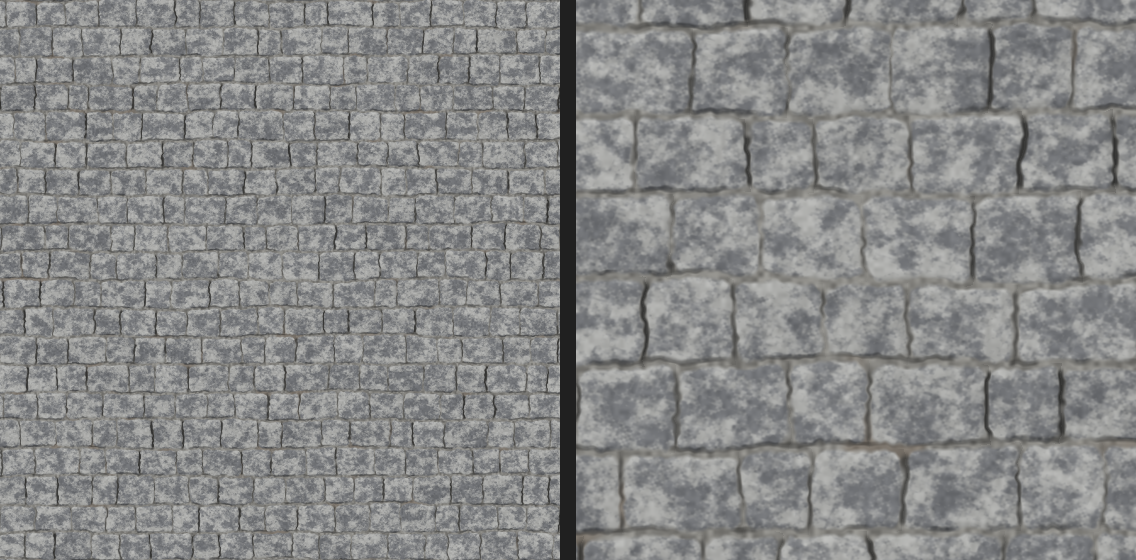
Left, the full canvas; right, a detail of the centre.
This texture is drawn by a three.js fragment shader. Its source:

```glsl
varying vec2 vUv;

float hash(vec2 p) {
  vec3 q = fract(p.xyx * 0.1031);
  q += dot(q, q.yzx + 33.33);
  return fract((q.x + q.y) * q.z);
}

float noise(vec2 p) {
  vec2 i = floor(p);
  vec2 f = fract(p);
  f = f * f * (3.0 - 2.0 * f);
  return mix(mix(hash(i), hash(i + vec2(1.0, 0.0)), f.x),
             mix(hash(i + vec2(0.0, 1.0)), hash(i + 1.0), f.x), f.y);
}

float fbm(vec2 p) {
  float sum = 0.0;
  float total = 0.0;
  float amplitude = 1.0;
  for (int i = 0; i < 4; i++) {
    sum += amplitude * noise(p);
    total += amplitude;
    amplitude *= 0.75;
    p = mat2(1.6, 1.2, -1.2, 1.6) * p + 17.3;
  }
  return sum / total;
}

// Irregular position of a vertical joint, wrapping after 17 stones
float jointX(float i, float row) {
  return i + 0.4 * (hash(vec2(mod(i, 17.0), row + 40.0)) - 0.5);
}

float roundedBox(vec2 p, vec2 halfSize, float radius) {
  vec2 q = abs(p) - halfSize + radius;
  return length(max(q, 0.0)) + min(max(q.x, q.y), 0.0) - radius;
}

void main() {
  // 17 by 20 courses with wavering, chipped edges
  vec2 p = vUv * vec2(17.0, 20.0);
  p.y += 0.14 * (noise(vUv * vec2(10.0, 20.0)) - 0.5);
  p += 0.07 * (vec2(noise(vUv * 60.0), noise(vUv * 60.0 + 50.0)) - 0.5);
  p += 0.04 * (vec2(noise(vUv * 230.0), noise(vUv * 230.0 + 80.0)) - 0.5);

  // Find the stone in its course
  float row = mod(floor(p.y), 20.0);
  float x = p.x + 0.5 * row + 0.5 * hash(vec2(row, 7.0));
  float id = floor(x);
  if (x < jointX(id, row)) id -= 1.0;
  else if (x >= jointX(id + 1.0, row)) id += 1.0;
  vec2 stone = vec2(mod(id, 17.0), row);

  // Distances to the four sides, in course heights
  float left = (x - jointX(id, row)) * 20.0 / 17.0;
  float right = (jointX(id + 1.0, row) - x) * 20.0 / 17.0;
  float bottom = fract(p.y);
  float top = 1.0 - bottom;
  vec2 inset = vec2(0.015, 0.03) + 0.025 * hash(stone + 23.0);
  vec2 halfSize = 0.5 * vec2(left + right, 1.0) - inset;
  float edge = roundedBox(0.5 * vec2(left - right, bottom - top), halfSize, 0.13);

  // Finely mottled stone face, darker toward the middle
  vec2 grainUv = vUv * vec2(72.0, 84.0) + stone * 7.7;
  float middle = smoothstep(-0.1, -0.4, edge);
  float mottle = smoothstep(0.29, 0.71, fbm(grainUv) - 0.05 * middle + 0.02);
  vec3 slate = vec3(0.435, 0.443, 0.457);
  vec3 paleGrey = vec3(0.67, 0.672, 0.663);
  vec3 face = mix(slate, paleGrey, mottle);
  face += 0.03 * (hash(stone + 31.0) - 0.5);
  face += 0.09 * (noise(vUv * 330.0) - 0.5);

  // Rounded rims: light above, shade below
  face += 0.03 * smoothstep(0.2, 0.07, top);
  face -= 0.05 * smoothstep(0.13, 0.04, bottom);

  // Sandy mortar
  float sand = noise(vUv * 300.0 + 9.0);
  vec3 mortar = mix(vec3(0.42, 0.415, 0.40), vec3(0.61, 0.605, 0.585), sand);
  float rust = smoothstep(0.7, 0.95, noise(vUv * 30.0 + 60.0));
  mortar = mix(mortar, vec3(0.47, 0.42, 0.37), 0.5 * rust);
  vec3 color = mix(face, mortar, smoothstep(-0.03, 0.035, edge));

  // Broken shadows in the vertical joints
  float nearest = left < right ? id : id + 1.0;
  float depth = hash(vec2(mod(nearest, 17.0), row + 70.0));
  float broken = smoothstep(0.2, 0.6, noise(vUv * 85.0 + 33.0) + 0.4 * depth - 0.1);
  float crackWidth = 0.012 + 0.022 * depth * noise(vUv * 120.0 + 3.0);
  float crack = 1.0 - smoothstep(crackWidth - 0.015, crackWidth + 0.03, min(left, right));
  crack *= smoothstep(0.02, 0.14, min(bottom, top)) * broken;
  color = mix(color, vec3(0.2, 0.2, 0.195), crack * mix(0.35, 0.95, depth));
  color *= 1.0 - 0.12 * depth * smoothstep(0.12, 0.03, right);

  // Faint patchy shadow under each course
  float seam = smoothstep(0.05, 0.01, abs(bottom - 0.05));
  color *= 1.0 - 0.28 * seam * smoothstep(0.35, 0.7, noise(vUv * 60.0 + 5.0));

  gl_FragColor = vec4(color, 1.0);
}
```
